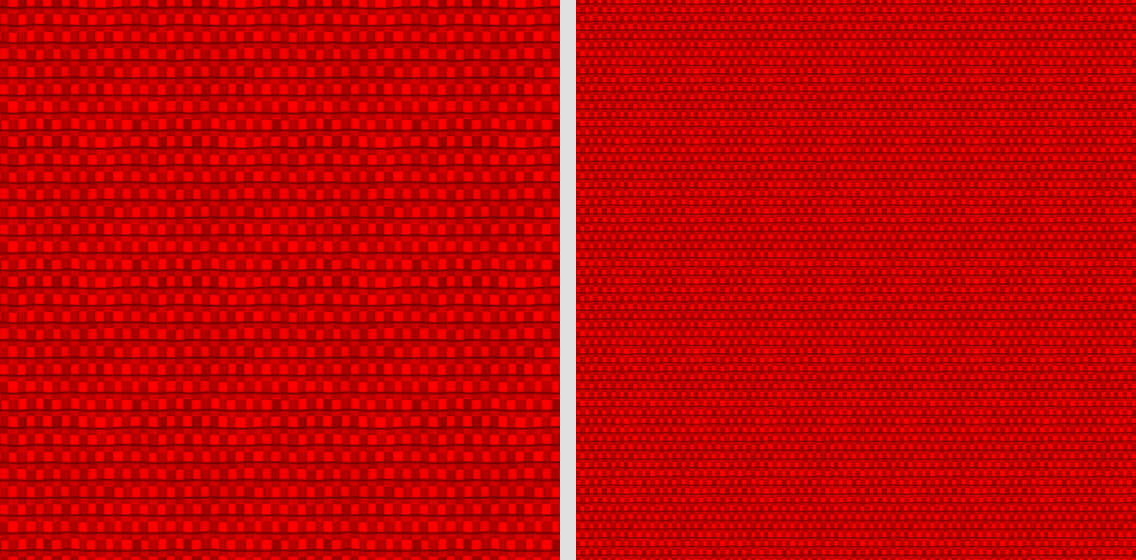
Left: one tile. Right: repeated 2 by 2.
A WebGL 2 fragment shader for this texture:

```glsl
#version 300 es
precision highp float;
// Red plain-weave cloth: rows of raised bright squares alternate with darker
// upright threads, and a thin wavering shadow line parts the rows.
// A wrapped-noise patch of PATCH x PATCH cells repeats, so the cloth tiles.

#define CELLS 32.0        // weave repeats across and down
#define PATCH 8.0         // cells before the wear repeats; divides CELLS
#define LINE_HEIGHT 0.55  // height of the shadow line inside a cell
#define SQUARE_TOP 0.64   // share of a row filled by the raised squares
#define LINE_WIDTH 0.068  // softness radius of the shadow line
#define ROW_WAVER 0.11    // vertical wander of the rows
#define THREAD_WAVER 0.24 // sideways wander of the threads
#define RAISED 1.0
#define BAND 0.815
#define THREAD 0.725
#define SHADOW 0.48
#define SQUARE_SPREAD 0.14 // widens the squares over their neighbours

uniform vec2 u_resolution;
out vec4 outColor;

const float PI = 3.14159265;

float hash(vec2 p) {
    vec3 q = fract(p.xyx * vec3(0.1031, 0.1030, 0.0973));
    q += dot(q, q.yzx + 33.33);
    return fract((q.x + q.y) * q.z);
}

// Value noise that wraps after the given whole-number period.
float wrapNoise(vec2 p, vec2 period) {
    vec2 i = floor(p);
    vec2 f = fract(p);
    f = f * f * (3.0 - 2.0 * f);
    float a = hash(mod(i, period));
    float b = hash(mod(i + vec2(1.0, 0.0), period));
    float c = hash(mod(i + vec2(0.0, 1.0), period));
    float d = hash(mod(i + vec2(1.0), period));
    return mix(mix(a, b, f.x), mix(c, d, f.x), f.y);
}

// Centred noise in cell units, stretched by a whole-number frequency.
float wear(vec2 cell, vec2 frequency) {
    return wrapNoise(cell * frequency, PATCH * frequency) - 0.5;
}

void main() {
    vec2 cell = gl_FragCoord.xy / u_resolution * CELLS;

    // Rows waver as a whole; threads shift per row but keep upright edges.
    float y = cell.y - LINE_HEIGHT + ROW_WAVER * wear(cell, vec2(1.0));
    float row = floor(y);
    float rise = fract(y);
    float x = 2.0 * cell.x + THREAD_WAVER * wear(vec2(cell.x, row), vec2(2.0, 1.0));
    float parity = 1.0 - 2.0 * mod(row, 2.0);
    float wave = sin(PI * x) * parity;
    float raised = smoothstep(-0.25, 0.25, wave + SQUARE_SPREAD);
    float middle = smoothstep(0.0, 0.8, abs(wave));
    vec2 threadCell = mod(vec2(floor(x), row), vec2(2.0 * PATCH, PATCH));
    float shade = hash(threadCell + 17.0);

    // Raised squares with faint cross fibres and soft rims.
    float crossFibre = wear(cell, vec2(2.0, 14.0));
    float square = mix(RAISED - 0.12, RAISED, middle) + 0.05 * crossFibre;
    square -= 0.06 * shade * shade;

    // Upright threads, darker along their sides, a few much darker.
    float fibre = wear(cell, vec2(12.0, 1.0));
    float thread = mix(THREAD - 0.11, THREAD, middle) + 0.07 * fibre;
    thread -= 0.12 * pow(shade, 4.0);
    float lower = mix(thread, square, raised);

    // Band under the next line: thread tips lie over the lighter cloth.
    float tipDepth = 1.0 - smoothstep(SQUARE_TOP, 0.92, rise);
    float tip = THREAD - 0.05 * tipDepth;
    float band = mix(BAND + 0.02 * tipDepth, tip, smoothstep(-0.25, 0.25, wave));
    band += 0.08 * fibre - 0.03 * (1.0 - middle);
    float top = SQUARE_TOP + 0.08 * (hash(threadCell + 41.0) - 0.5);
    float red = mix(lower, band, smoothstep(top - 0.04, top + 0.04, rise));

    // Broad unevenness of the dye, longest along the threads.
    red += 0.07 * wear(cell, vec2(1.0, 0.5)) + 0.05 * wear(cell + 3.0, vec2(0.5));

    // Shadow line between rows.
    float gap = min(rise, 1.0 - rise) / LINE_WIDTH;
    float depth = SHADOW + 0.10 * wear(cell, vec2(3.0, 1.0));
    red = mix(red, depth, exp(-gap * gap));

    outColor = vec4(clamp(red, 0.0, 1.0), 0.0, 0.0, 1.0);
}
```
